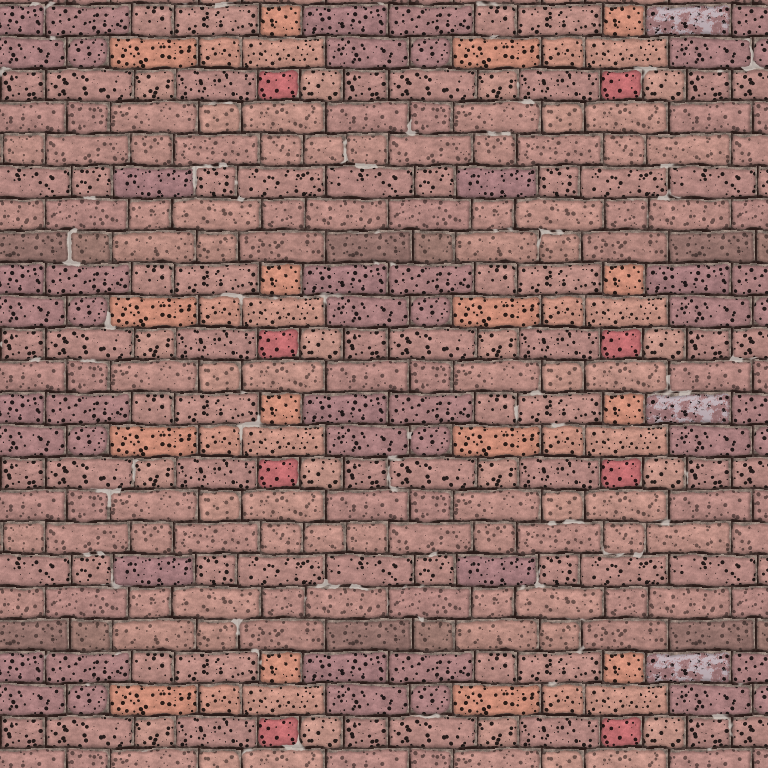
This texture is drawn by a Shadertoy shader. Its source:

```glsl
// Weathered brick wall: rows of long and short bricks in a block that repeats across and down.
// Each brick is a rounded box with a roughened edge, layered-sine grain and cellular pits;
// joints are pale mortar with a dark shadow below and to the left of each brick.
#define ROWS 23.74
#define TILES 2.239
#define JOINT vec2(0.050, 0.066)
#define ROUGHNESS 0.035
#define PIT_SIZE 0.34
#define TAN_CLAY vec3(0.73, 0.555, 0.505)
#define ROSE_CLAY vec3(0.67, 0.505, 0.48)
#define PLUM_CLAY vec3(0.62, 0.465, 0.47)
#define ORANGE_CLAY vec3(0.77, 0.535, 0.455)
#define RED_CLAY vec3(0.72, 0.415, 0.42)
#define MORTAR vec3(0.58, 0.51, 0.47)
#define SHADOW vec3(0.16, 0.105, 0.095)

const float TAU = 6.2831853;
const float UNITS = 8.0; // short-brick widths in one repeat

float hash(vec2 p) {
    vec3 v = fract(vec3(p.xyx) * 0.1031);
    v += dot(v, v.yzx + 33.33);
    return fract((v.x + v.y) * v.z);
}

// Layered, rotated sines, about -1 to 1
float grain(vec2 p) {
    float sum = 0.0, amp = 0.5;
    for (int i = 0; i < 5; i++) {
        p = mat2(1.5, 1.1, -1.1, 1.5) * p + 1.7;
        sum += amp * sin(p.x + 1.6 * sin(p.y * 0.9));
        amp *= 0.68;
    }
    return sum;
}

// Cellular noise: signed distance to the nearest randomly sized pit
float pits(vec2 p) {
    float nearest = 1.0;
    vec2 cell = floor(p);
    for (int j = -1; j <= 1; j++)
    for (int i = -1; i <= 1; i++) {
        vec2 c = cell + vec2(i, j);
        vec2 centre = c + vec2(hash(c), hash(c + 57.3));
        float size = hash(c + 113.7);
        nearest = min(nearest, length(p - centre) - PIT_SIZE * (size * 1.5 - 0.5));
    }
    return nearest;
}

float roundedBox(vec2 p, vec2 halfSize, float radius) {
    vec2 e = abs(p) - halfSize + radius;
    return length(max(e, 0.0)) + min(max(e.x, e.y), 0.0) - radius;
}

// Clay of a brick, from its course in the block and its first unit
vec3 clayColour(float course, float first, float rnd) {
    vec3 clay = mix(ROSE_CLAY, TAN_CLAY, rnd);
    bool plum = (course == 0.0 && (first == 0.0 || first == 6.0))
             || (course == 1.0 && first < 3.0)
             || (course == 5.0 && first == 3.0);
    if (plum) clay = mix(PLUM_CLAY, ROSE_CLAY, rnd * 0.5);
    if (course == 1.0 && first >= 3.0) clay = mix(ORANGE_CLAY, TAN_CLAY, (first - 3.0) * 0.25);
    if (course == 0.0 && first == 5.0) clay = ORANGE_CLAY;
    if (course == 2.0 && first == 5.0) clay = RED_CLAY;
    if (course == 7.0) clay *= first < 3.0 ? vec3(0.82, 0.84, 0.84) : vec3(0.95);
    return clay;
}

void mainImage(out vec4 fragColor, in vec2 fragCoord) {
    vec2 uv = fragCoord / iResolution.xy;
    float px = ROWS / iResolution.y;

    // Courses, counted from the top: eight, then the first four again
    float across = uv.x * TILES;
    float down = (1.0 - uv.y) * ROWS - 0.14;
    down += 0.025 * sin(TAU * across * 3.0 + down * TAU / 4.0) + 0.012 * sin(TAU * across * 11.0);
    float row = floor(down);
    float course = mod(mod(row, 12.0), 8.0);

    // Bond: long, short, long, short, long; some end bricks are split
    float shifted = across - (mod(course, 2.0) > 0.5 ? -0.052 : 0.131);
    float tile = floor(shifted);
    float u = fract(shifted) * UNITS;
    u = clamp(u + 0.07 * sin(TAU * u / UNITS) * sin(course * 2.3), 0.0, UNITS - 0.001);
    float inPair = mod(u, 3.0);
    float first = 3.0 * floor(u / 3.0) + (inPair < 2.0 ? 0.0 : 2.0);
    float width = inPair < 2.0 ? 2.0 : 1.0;
    bool split = course == 2.0 || (course == 4.0 && tile < 1.0);
    if (split && first == 6.0) { first = floor(u); width = 1.0; }

    // Brick shape, in course heights with y down
    float unitWidth = ROWS / (TILES * UNITS);
    vec2 q = vec2((u - first - 0.5 * width) * unitWidth, fract(down) - 0.5);
    vec2 halfSize = vec2(0.5 * width * unitWidth, 0.5) - JOINT;
    float rnd = hash(vec2(first + 3.0, course * 7.0 + 11.0));
    vec2 p = q + 17.0 * vec2(rnd, fract(rnd * 7.3));
    float coarse = grain(p * 2.2);
    float fine = grain(p * vec2(5.0, 7.5) + 4.0);
    float corner = course == 1.0 && first == 2.0 ? 0.3 : mix(0.08, 0.17, rnd);
    float d = roundedBox(q, halfSize, corner) + ROUGHNESS * coarse;

    // Face: grain, pits, lit top and shaded rim
    vec3 face = clayColour(course, first, rnd);
    face *= 1.0 + 0.06 * coarse + 0.085 * fine;
    float pitted = course < 3.0 || course == 5.0 ? 0.8 : 0.45;
    face *= 1.0 - pitted * (1.0 - smoothstep(-0.08, 0.12, pits(p * 5.5)));
    bool bloomed = course == 0.0 && first == 6.0 && tile == 1.0 && row != 8.0;
    if (bloomed) face = mix(face, vec3(0.72, 0.66, 0.68), smoothstep(-0.5, 0.6, fine + coarse));
    face *= mix(0.76, 1.0, smoothstep(0.0, 0.11, -d));
    face *= 1.02 - 0.12 * q.y;

    // Joint: mortar, shadow and rare white lime
    float below = smoothstep(0.36, 0.45, q.y);
    float left = smoothstep(-0.06, 0.02, -q.x - halfSize.x);
    vec3 joint = MORTAR * (0.9 + 0.22 * fine);
    joint = mix(joint, SHADOW, max(below, left) * clamp(0.82 + 0.35 * coarse, 0.0, 1.0));
    float lime = smoothstep(0.72, 0.9, grain(vec2(uv.x, uv.y) * 13.0 + 2.0));
    joint = mix(joint, vec3(0.82, 0.78, 0.75), lime * 0.8);

    float edge = max(0.7 * px, 0.02);
    fragColor = vec4(mix(face, joint, smoothstep(-edge, edge, d)), 1.0);
}
```
